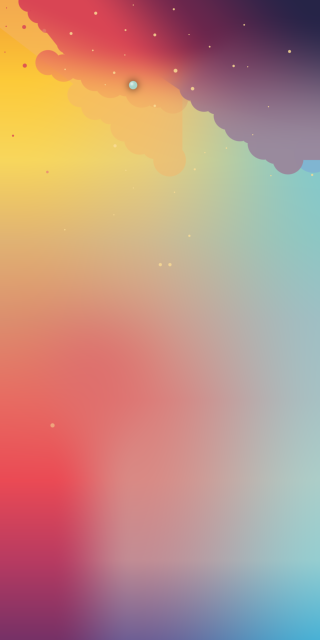
A WebGL 2 fragment shader for this background:

```glsl
#version 300 es
precision highp float;
// A tall dusk sky: three vertical colour ramps blended across the canvas, with
// a rose glow. Layered clouds (half planes joined to rows of round puffs) hang
// from the top, sprinkled with small hashed specks and one pearl.
uniform vec2 u_resolution;
out vec4 fragColor;

// Vertical ramps, top to bottom, at the left, middle and right
const vec3 LEFT[9] = vec3[9](
  vec3(.95, .62, .20), vec3(.99, .79, .22), vec3(.97, .84, .36),
  vec3(.88, .70, .45), vec3(.86, .56, .43), vec3(.91, .42, .38),
  vec3(.92, .29, .33), vec3(.72, .23, .38), vec3(.46, .19, .40));
const vec3 MIDDLE[9] = vec3[9](
  vec3(.95, .60, .40), vec3(.96, .76, .42), vec3(.90, .81, .50),
  vec3(.81, .73, .57), vec3(.82, .62, .55), vec3(.86, .51, .49),
  vec3(.85, .54, .52), vec3(.76, .55, .58), vec3(.43, .37, .58));
const vec3 RIGHT[9] = vec3[9](
  vec3(.45, .72, .80), vec3(.47, .76, .82), vec3(.51, .79, .80),
  vec3(.55, .78, .77), vec3(.62, .75, .77), vec3(.65, .76, .77),
  vec3(.67, .81, .79), vec3(.58, .81, .82), vec3(.28, .70, .84));

const vec3 ROSE = vec3(.87, .41, .42);
const vec3 AMBER = vec3(.96, .71, .41);
const vec3 EMBER = vec3(.95, .55, .35);
const vec3 CRIMSON = vec3(.85, .27, .33);
const vec3 MAROON = vec3(.43, .15, .30);
const vec3 NAVY = vec3(.15, .14, .28);
const vec3 HAZE = vec3(.60, .53, .61);
const vec3 PALE_BLUE = vec3(.50, .71, .82);
const vec3 CREAM = vec3(.98, .86, .58);
const vec3 PEARL = vec3(.66, .83, .79);
const vec2 GLOW_AT = vec2(.30, 1.16);
const vec2 PEARL_AT = vec2(.416, .266);
const float SPECK_CELLS = 16.;
const float SPECK_CHANCE = .24;

float hash(vec2 p) {
  vec3 q = fract(p.xyx * vec3(.1031, .1030, .0973));
  q += dot(q, q.yzx + 33.33);
  return fract((q.x + q.y) * q.z);
}

vec3 ramp(vec3 stops[9], float t) {
  float s = clamp(t, 0., .999) * 8.;
  int i = int(s);
  return mix(stops[i], stops[i + 1], fract(s));
}

// Distance below the line from a to b, with y pointing down
float below(vec2 p, vec2 a, vec2 b) {
  vec2 d = normalize(b - a);
  return dot(p - a, vec2(-d.y, d.x));
}

// Distance to a row of uneven discs from a to b
float puffs(vec2 p, vec2 a, vec2 b, float radius, int count) {
  float d = 1e3;
  for (int i = 0; i < count; i++) {
    float h = hash(vec2(float(i) + 3., radius * 900.));
    vec2 c = mix(a, b, float(i) / float(count - 1));
    c.y += (h - .5) * radius * .5;
    d = min(d, length(p - c) - radius * (.75 + .4 * h));
  }
  return d;
}

float cover(float d) {
  float w = .75 / u_resolution.x;
  return 1. - smoothstep(-w, w, d);
}

vec3 sky(vec2 p) {
  float t = p.y * .5;
  float lower = smoothstep(.5, .75, t);
  float toMiddle = smoothstep(mix(.05, .16, lower), mix(.6, .42, lower), p.x);
  vec3 col = mix(ramp(LEFT, t), ramp(MIDDLE, t), toMiddle);
  col = mix(col, ramp(RIGHT, t), smoothstep(.42, 1.05, p.x));
  vec2 g = (p - GLOW_AT) / vec2(.19, .18);
  return mix(col, ROSE, .65 * exp(-dot(g, g)));
}

vec3 clouds(vec3 col, vec2 p) {
  // Faint amber bank at the back
  float amber = max(below(p, vec2(.2, .24), vec2(.5, .47)), p.x - .57);
  amber = min(amber, puffs(p, vec2(.25, .30), vec2(.53, .49), .045, 7));
  col = mix(col, AMBER, .5 * cover(amber));

  // Red bank, turning to maroon and navy at the upper right
  float red = max(below(p, vec2(.05, -.02), vec2(.2, .17)),
                  below(p, vec2(.1, .21), vec2(.56, .31)));
  red = min(red, puffs(p, vec2(.09, 0.), vec2(.21, .13), .03, 5));
  red = min(red, puffs(p, vec2(.15, .20), vec2(.54, .30), .045, 9));
  float dusk = p.x - .8 * p.y;
  vec3 warm = mix(CRIMSON, EMBER, smoothstep(.05, .3, p.y + .1 - .4 * p.x));
  vec3 night = mix(warm, MAROON, smoothstep(.25, .58, dusk));
  night = mix(night, NAVY, smoothstep(.5, .95, dusk));
  col = mix(col, night, cover(red) * (1. - .85 * smoothstep(.14, .36, p.y)));

  // Small blue puff, then the violet bank in front
  col = mix(col, PALE_BLUE, cover(length(p - vec2(.98, .48)) - .06));
  float violet = max(below(p, vec2(.56, .28), vec2(.87, .49)), p.y - .5);
  violet = min(violet, puffs(p, vec2(.60, .28), vec2(.90, .49), .045, 9));
  vec3 mist = mix(night, HAZE, smoothstep(.04, .48, p.y));
  float fade = smoothstep(.5, .62, .7 * (p.x + p.y));
  return mix(col, mist, .96 * fade * cover(violet));
}

vec3 specks(vec3 col, vec2 p) {
  vec2 cell = floor(p * SPECK_CELLS);
  vec2 jitter = vec2(hash(cell + 7.), hash(cell + 19.));
  vec2 center = (cell + .2 + .6 * jitter) / SPECK_CELLS;
  float radius = mix(.0015, .007, pow(hash(cell + 41.), 3.));
  float chance = SPECK_CHANCE * (1. - smoothstep(.35, .85, center.y));
  float lit = step(hash(cell + 83.), chance);
  vec3 tint = mix(CRIMSON, CREAM, smoothstep(.1, .2, center.x));
  col = mix(col, tint, .85 * lit * cover(length(p - center) - radius));
  // Twin dots below the clouds
  vec2 twin = vec2(abs(p.x - .516) - .015, p.y - .827);
  col = mix(col, CREAM, .8 * cover(length(twin) - .005));
  // Pearl with a soft shadow and a highlight
  vec2 q = p - PEARL_AT;
  col *= 1. - .35 * exp(-dot(q, q) / .0004);
  vec3 shine = mix(PEARL, vec3(1.), .6 * exp(-dot(q + .004, q + .004) / .00003));
  return mix(col, shine, cover(length(q) - .013));
}

void main() {
  // x runs 0 to 1 rightward, y runs 0 to 2 downward
  vec2 uv = gl_FragCoord.xy / u_resolution;
  vec2 p = vec2(uv.x, 2. * (1. - uv.y));
  fragColor = vec4(specks(clouds(sky(p), p), p), 1.);
}
```
